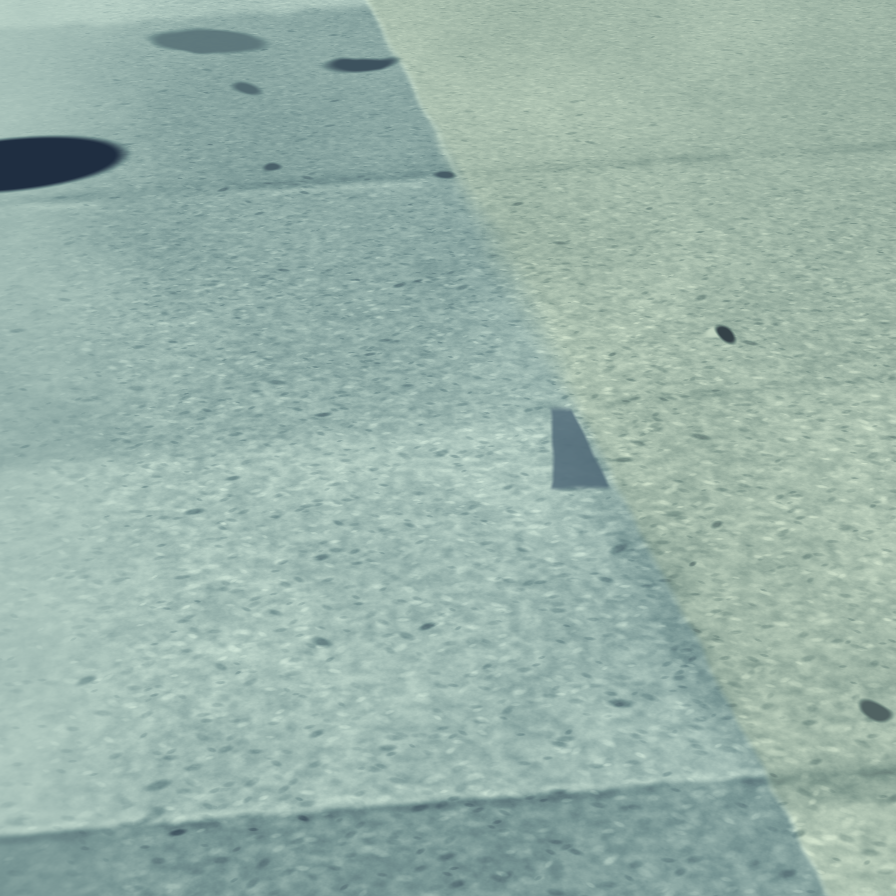
A Shadertoy shader for this texture:

```glsl
// Weathered concrete paving seen at a slant: pale green slabs, soft joints and dark stains.
// Slab tones are chosen by sloping joint lines, then covered with noise and scattered
// flecks in perspective ground space; a tone ramp turns the result into colour.

const vec3 INK = vec3(0.13, 0.18, 0.25);
const vec3 SLATE = vec3(0.47, 0.58, 0.57);
const vec3 PALE = vec3(0.69, 0.78, 0.74);
const vec3 PATCH_BLUE = vec3(0.33, 0.43, 0.48);

float hash(vec2 p) {
    vec3 q = fract(p.xyx * vec3(0.1031, 0.1030, 0.0973));
    q += dot(q, q.yzx + 33.33);
    return fract((q.x + q.y) * q.z);
}

float noise(vec2 p) {
    vec2 i = floor(p), f = fract(p);
    f = f * f * (3.0 - 2.0 * f);
    return mix(mix(hash(i), hash(i + vec2(1, 0)), f.x),
               mix(hash(i + vec2(0, 1)), hash(i + vec2(1, 1)), f.x), f.y);
}

float fbm(vec2 p) {
    float sum = 0.0, gain = 0.5;
    for (int i = 0; i < 4; i++) {
        sum += gain * noise(p);
        p = mat2(1.6, 1.2, -1.2, 1.6) * p + 7.3;
        gain *= 0.5;
    }
    return sum / 0.9375;
}

// Soft-edged, rotated ellipse
float blob(vec2 p, vec2 center, vec2 radius, float angle, float soft) {
    float c = cos(angle), s = sin(angle);
    vec2 d = mat2(c, -s, s, c) * (p - center) / radius;
    return 1.0 - smoothstep(1.0 - soft, 1.0 + soft, length(d));
}

// One possible fleck per ground cell
float flecks(vec2 q, float density, float seed) {
    float cover = 0.0;
    for (int y = -1; y <= 1; y++)
    for (int x = -1; x <= 1; x++) {
        vec2 cell = floor(q) + vec2(x, y);
        vec2 key = cell + seed;
        vec2 center = cell + vec2(hash(key + 11.7), hash(key + 37.1));
        vec2 radius = vec2(0.5, 0.27) * mix(0.5, 1.2, hash(key + 71.3));
        float angle = 1.8 * (hash(key + 53.9) - 0.45);
        float shape = blob(q, center, radius, angle, 0.55);
        cover = max(cover, shape * step(hash(key), density) * mix(0.4, 1.0, hash(key + 91.0)));
    }
    return cover;
}

float band(float d, float width) {
    return exp(-d * d / (width * width));
}

float side(float d, float soft) {
    return smoothstep(-soft, soft, d);
}

vec3 toneColor(float tone) {
    vec3 dark = mix(INK, SLATE, clamp((tone - 0.18) / 0.40, 0.0, 1.0));
    return dark + (PALE - SLATE) * max(tone - 0.58, 0.0) / 0.20;
}

void mainImage(out vec4 fragColor, in vec2 fragCoord) {
    vec2 uv = fragCoord / iResolution.xy;
    float depth = 1.6 - uv.y;
    vec2 ground = vec2(uv.x - 0.5, 2.3) / depth;
    float cloud = fbm(uv * vec2(5.0, 8.0) + 3.0);
    float wobble = 0.007 * (noise(uv * 35.0) - 0.5);

    // Signed distances from the long seam and the cross joints
    float seam = uv.x - 0.417 - 0.515 * (0.987 - uv.y) + wobble;
    float farJoint = uv.y - 0.967 - 0.062 * uv.x + wobble;
    float upperJoint = uv.y - 0.775 - 0.062 * uv.x + wobble * 0.5;
    float middleJoint = uv.y - 0.490 - 0.090 * uv.x + wobble;
    float lowerJoint = uv.y - 0.067 - 0.078 * uv.x + wobble * 0.5;
    float right = side(seam, mix(0.006, 0.03, band(uv.y - 0.68, 0.12)));

    // Broad slab tones
    float leftTone = mix(0.605, 0.735, side(lowerJoint, 0.004));
    leftTone = mix(leftTone, 0.672, side(middleJoint, 0.035));
    leftTone = mix(leftTone, 0.690 - 0.16 * uv.x, side(upperJoint, 0.004));
    leftTone = mix(leftTone, 0.745, side(farJoint, 0.006));
    float edgeGlow = 1.0 - smoothstep(0.02, 0.22, uv.x);
    leftTone += 0.035 * edgeGlow * side(lowerJoint, 0.02);
    float rightTone = 0.735 - 0.015 * side(upperJoint, 0.02);
    float tone = mix(leftTone, rightTone, right) + 0.13 * (cloud - 0.5);

    // Joints, broken by noise, with a lit lip or a soft shadow
    float broken = smoothstep(0.2, 0.75, noise(uv * vec2(14.0, 9.0)));
    tone -= 0.07 * band(upperJoint, 0.006) * mix(0.4, 1.0, broken);
    tone += 0.07 * band(upperJoint + 0.008, 0.004) * (1.0 - right) * broken;
    tone -= 0.05 * band(middleJoint, mix(0.014, 0.006, right)) * mix(0.5, 1.0, broken);
    tone -= 0.08 * band(lowerJoint + 0.005, 0.006) * broken;
    tone -= 0.10 * band(lowerJoint + 0.012, 0.025) * right;
    tone += 0.05 * band(lowerJoint - 0.006, 0.004) * (1.0 - right);
    float nearSeam = 1.0 - smoothstep(0.40, 0.58, uv.y);
    tone -= 0.075 * band(seam + 0.015, 0.025) * nearSeam * side(lowerJoint, 0.02);
    tone += 0.07 * band(seam, 0.004) * max(side(upperJoint, 0.02), 1.0 - side(lowerJoint, 0.02));

    // Aggregate: fine grain and light or dark chips, softer far off and at the left
    float rough = mix(1.0, 0.45, smoothstep(0.55, 0.95, uv.y)) * mix(1.0, 0.4, edgeGlow);
    tone += 0.21 * rough * (fbm(ground * 105.0) - 0.5);
    tone += 0.09 * rough * flecks(ground * 85.0, 0.24, 5.0);
    tone -= 0.11 * rough * flecks(ground * 92.0 + 19.0, 0.20, 43.0);
    tone -= 0.22 * rough * flecks(ground * 60.0 + 8.0, 0.018, 87.0);

    // Stains and fallen leaves
    vec2 bent = uv + 0.006 * (vec2(noise(uv * 45.0), noise(uv * 45.0 + 9.0)) - 0.5);
    tone = mix(tone, 0.45, 0.9 * blob(bent, vec2(0.232, 0.954), vec2(0.064, 0.013), -0.04, 0.18));
    tone = mix(tone, 0.32, blob(bent, vec2(0.404, 0.928), vec2(0.039, 0.007), 0.06, 0.3));
    tone = mix(tone, 0.42, blob(bent, vec2(0.275, 0.899), vec2(0.016, 0.006), -0.2, 0.4));
    tone = mix(tone, 0.38, blob(bent, vec2(0.304, 0.815), vec2(0.010, 0.005), 0.0, 0.4));
    tone = mix(tone, 0.36, blob(bent, vec2(0.497, 0.806), vec2(0.013, 0.004), 0.0, 0.4));
    tone = mix(tone, 0.83, blob(bent, vec2(0.795, 0.630), vec2(0.009, 0.006), 0.5, 0.4));
    tone = mix(tone, 0.25, blob(bent, vec2(0.808, 0.627), vec2(0.014, 0.007), -0.75, 0.3));
    tone = mix(tone, 0.38, blob(bent, vec2(0.976, 0.208), vec2(0.020, 0.009), -0.5, 0.25));
    tone = mix(tone, 0.17, blob(uv, vec2(0.012, 0.816), vec2(0.127, 0.029), 0.10, 0.10));

    // Blue repair patch tucked against the seam
    float patchMask = side(bent.x - 0.615, 0.003) * side(-seam - 0.008, 0.003)
                    * side(bent.y - 0.455, 0.004) * side(0.543 - bent.y, 0.004);
    vec3 color = toneColor(tone);
    color += vec3(0.018, 0.008, -0.022) * right - vec3(0.008, 0.0, -0.006) * (1.0 - right);
    color = mix(color, PATCH_BLUE + 0.08 * (cloud - 0.5), 0.92 * patchMask);
    fragColor = vec4(clamp(color, 0.0, 1.0), 1.0);
}
```
